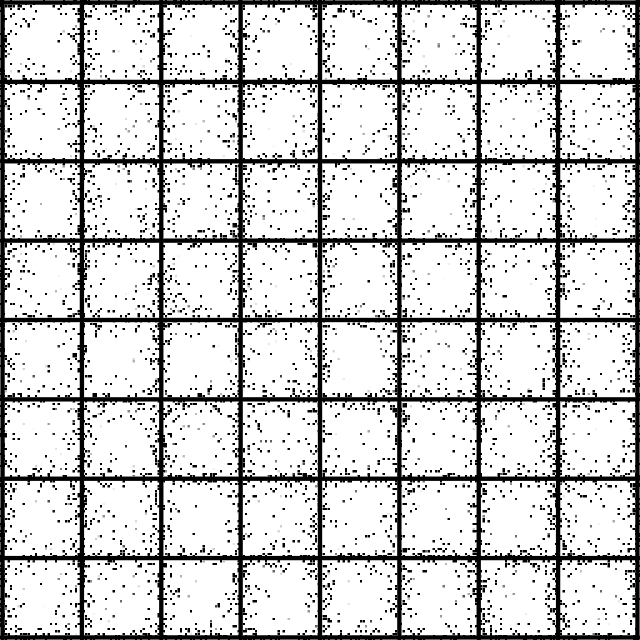
A Shadertoy shader for this pattern:

```glsl
// Eight by eight grid of black lines on white, with ink speckle gathering along the lines.

// Sine-free hash, 0 to 1.
float hash(vec2 p) {
    vec3 q = fract(vec3(p.xyx) * 0.1031);
    q += dot(q, q.yzx + 33.33);
    return fract((q.x + q.y) * q.z);
}

float valueNoise(vec2 p) {
    vec2 i = floor(p), f = fract(p);
    f = f * f * (3.0 - 2.0 * f);
    return mix(mix(hash(i), hash(i + vec2(1, 0)), f.x),
               mix(hash(i + vec2(0, 1)), hash(i + vec2(1, 1)), f.x), f.y);
}

// Distance to the nearest vertical (x) and horizontal (y) grid line.
vec2 lineDistance(vec2 uv) {
    const float pitch = 0.124;
    return abs(fract((uv - 0.5) / pitch + 0.5) - 0.5) * pitch;
}

// Chance of ink at a point: dense at the lines, rare in mid cell.
float inkDensity(vec2 uv) {
    vec2 d = max(lineDistance(uv) - 0.0034, 0.0);
    float nearLine = max(0.34 * exp(-d.x / 0.0105), 0.28 * exp(-d.y / 0.0095));
    float clumps = mix(0.45, 1.55, valueNoise(uv * 55.0 + 17.0));
    return nearLine * clumps + 0.018;
}

// Small square flecks; those barely under the threshold are faint.
float speckle(vec2 uv, float pixel) {
    const float flecksAcross = 256.0;
    vec2 p = uv * flecksAcross;
    vec2 id = floor(p);
    float ink = smoothstep(0.0, 0.016, inkDensity((id + 0.5) / flecksAcross) - hash(id + 71.0));
    vec2 inset = 0.5 - abs(fract(p) - 0.5);
    vec2 cover = clamp(inset / (pixel * flecksAcross) + 0.5, 0.0, 1.0);
    return ink * cover.x * cover.y;
}

void mainImage(out vec4 fragColor, in vec2 fragCoord) {
    vec2 uv = fragCoord / iResolution.xy;
    float pixel = 1.0 / min(iResolution.x, iResolution.y);

    // Ruled lines
    vec2 d = lineDistance(uv);
    float lines = clamp((0.0034 - min(d.x, d.y)) / pixel + 0.5, 0.0, 1.0);

    float ink = max(lines, speckle(uv, pixel));
    fragColor = vec4(vec3(1.0 - ink), 1.0);
}
```
